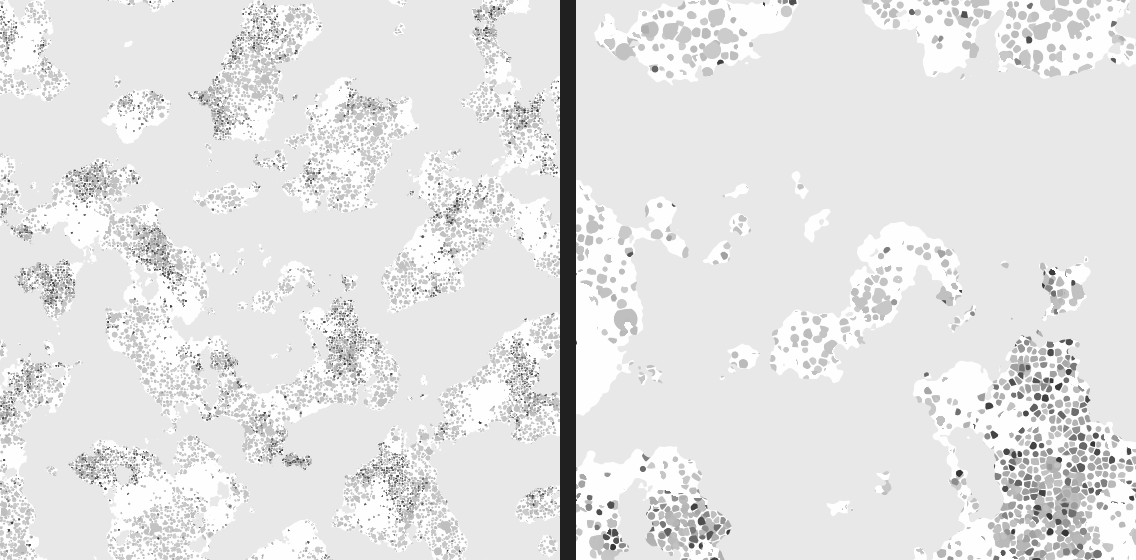
Left, the full canvas; right, a detail of the centre.
Reproduce this texture procedurally as a WebGL 2 fragment shader.

```glsl
#version 300 es
precision highp float;
// Ragged white patches on a flat pale grey ground, filled with grey pebbles
// and clusters of dark specks. Patches are thresholded fractal noise; pebbles
// and specks are shrunken Voronoi cells at several scales.

uniform vec2 u_resolution;
out vec4 fragColor;

// Integer hash: three random values in 0..1 per cell
vec3 hash3(vec2 cell, int seed) {
    uvec3 v = uvec3(ivec3(ivec2(cell), seed)) * 1664525u + 1013904223u;
    v.x += v.y * v.z;
    v.y += v.z * v.x;
    v.z += v.x * v.y;
    v ^= v >> 16u;
    v.x += v.y * v.z;
    v.y += v.z * v.x;
    v.z += v.x * v.y;
    return vec3(v >> 8u) / 16777216.0;
}

float slope(vec2 cell, vec2 corner, vec2 f, int seed) {
    vec2 direction = normalize(hash3(cell + corner, seed).xy - 0.5);
    return dot(direction, f - corner);
}

// Gradient noise centred on zero
float noise(vec2 p, int seed) {
    vec2 cell = floor(p), f = p - cell;
    vec2 w = f * f * f * (f * (f * 6.0 - 15.0) + 10.0);
    float low = mix(slope(cell, vec2(0, 0), f, seed), slope(cell, vec2(1, 0), f, seed), w.x);
    float high = mix(slope(cell, vec2(0, 1), f, seed), slope(cell, vec2(1, 1), f, seed), w.x);
    return mix(low, high, w.y);
}

float fractalNoise(vec2 p) {
    float sum = 0.0, amplitude = 0.5;
    for (int octave = 0; octave < 6; octave++) {
        sum += amplitude * noise(p, octave);
        p = mat2(1.6, 1.2, -1.2, 1.6) * p + 17.3;
        amplitude *= 0.52;
    }
    return sum;
}

// Scattered angular grains: x is coverage, y a random tone per grain
vec2 grains(vec2 uv, float scale, float presence, vec2 radii, int seed) {
    vec2 p = uv * scale, home = floor(p);
    float nearest = 9.0, second = 9.0;
    vec2 owner = home;
    for (int y = -1; y <= 1; y++) {
        for (int x = -1; x <= 1; x++) {
            vec2 cell = home + vec2(x, y);
            float d = distance(p, cell + 0.1 + 0.8 * hash3(cell, seed).xy);
            if (d < nearest) {
                second = nearest;
                nearest = d;
                owner = cell;
            } else {
                second = min(second, d);
            }
        }
    }
    vec3 traits = hash3(owner, seed + 50);
    float inside = min(0.5 * (second - nearest) - 0.07,
                       mix(radii.x, radii.y, traits.x) - nearest);
    float pixel = scale / u_resolution.y;
    float cover = smoothstep(-0.55, 0.55, inside / pixel);
    return vec2(cover * step(traits.y, presence), traits.z);
}

void main() {
    vec2 uv = gl_FragCoord.xy / u_resolution.y;

    // Patch outline, frayed by the finest octaves
    float height = fractalNoise(uv * 6.3 + 3.7) + 0.012 * noise(uv * 230.0, 9) - 0.024;
    float patchCover = smoothstep(-0.5, 0.5, height / max(fwidth(height), 0.0001));

    // Where pebbles lie and where dark specks gather
    float rim = smoothstep(0.0, 0.03, height);
    float grit = smoothstep(-0.25, 0.15, noise(uv * 11.0, 20) + 0.3 * noise(uv * 35.0, 21));
    grit *= 0.4 + 0.6 * rim;
    float soot = smoothstep(0.05, 0.4, noise(uv * 9.0, 22) + 0.4 * noise(uv * 30.0, 23));

    // Grey pebbles, from small to large
    float shade = 0.995;
    vec2 small = grains(uv, 165.0, 0.75 * grit, vec2(0.25, 0.55), 30);
    shade = mix(shade, 0.8 - 0.07 * small.y - 0.06 * soot, small.x);
    vec2 medium = grains(uv, 86.0, 0.6 * grit, vec2(0.2, 0.52), 31);
    shade = mix(shade, 0.8 - 0.05 * medium.y - 0.06 * soot, medium.x);
    vec2 large = grains(uv, 45.0, 0.12 * grit, vec2(0.22, 0.42), 32);
    shade = mix(shade, 0.77 - 0.03 * large.y, large.x);

    // Dark specks
    vec2 speck = grains(uv, 215.0, 0.9 * soot + 0.035, vec2(0.35, 0.65), 33);
    shade = mix(shade, 0.76 - 0.55 * speck.y * speck.y, speck.x);

    fragColor = vec4(vec3(mix(0.91, shade, patchCover)), 1.0);
}
```
